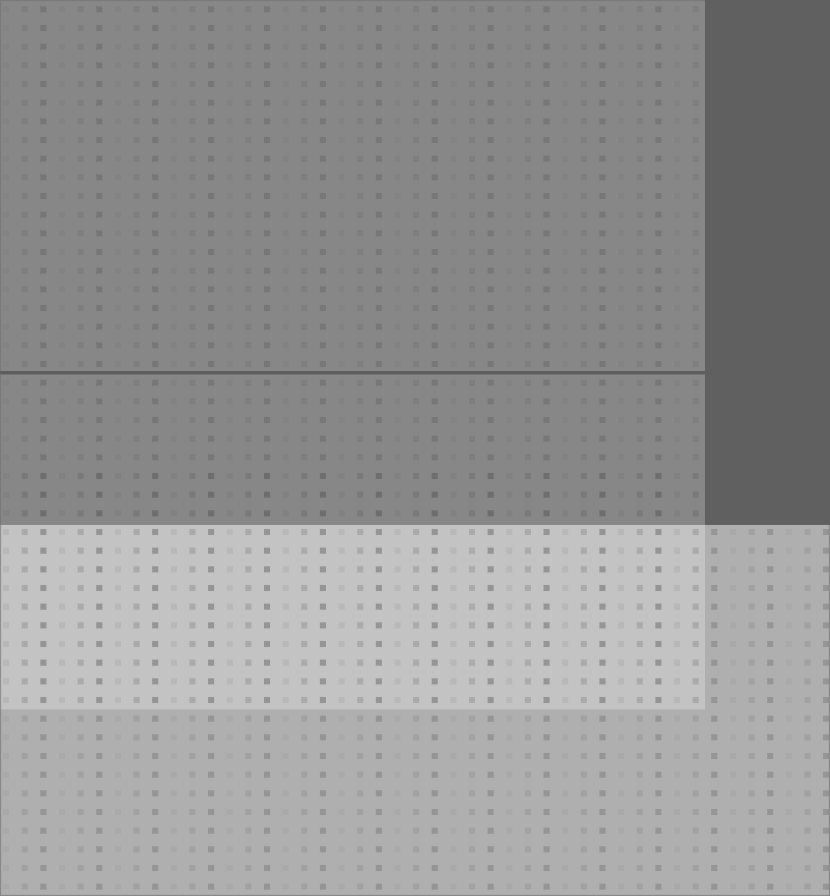
A Shadertoy shader for this background:

```glsl
// Layout, in units of the canvas height
const float WALL_RIGHT = 0.7868;
const float FLOOR_TOP = 0.4141;
const float BAND_BOTTOM = 0.2083;
const float RAIL_Y = 0.5840;
const float RAIL_HALF = 0.0019;
const float BORDER_WIDTH = 0.0013;

// Dot grid
const vec2 DOT_PITCH = vec2(0.0208, 0.020833);
const vec2 FIRST_DOT = vec2(0.0068, 0.010417);
const float DOT_HALF = 0.0034;
const float DEEP_ROWS_TOP = 0.479;
const vec3 COLUMN_WEIGHTS = vec3(0.25, 0.55, 1.0);

// Greys
const float WALL_GREY = 0.530;
const float PANEL_GREY = 0.378;
const float FLOOR_GREY = 0.688;
const float BAND_GREY = 0.766;
const float RAIL_GREY = 0.365;
const float BORDER_GREY = 0.440;
const float BORDER_OPACITY = 0.6;

// How far the strongest dots darken each surface
const float WALL_DOT = 0.062;
const float DEEP_WALL_DOT = 0.100;
const float FLOOR_DOT = 0.105;
const float BAND_DOT = 0.180;

float pixelSize;

// Soft step: 0 below the edge, 1 above it
float above(float value, float edge) {
    return clamp((value - edge) / pixelSize + 0.5, 0.0, 1.0);
}

// Square dots whose strength cycles over three columns
float dotGrid(vec2 p) {
    vec2 cell = (p - FIRST_DOT) / DOT_PITCH;
    vec2 nearest = floor(cell + 0.5);
    vec2 offset = abs(cell - nearest) * DOT_PITCH;
    float inside = 1.0 - above(max(offset.x, offset.y), DOT_HALF);
    int column = int(mod(nearest.x + 0.5, 3.0));
    return inside * COLUMN_WEIGHTS[column];
}

void mainImage(out vec4 fragColor, in vec2 fragCoord) {
    pixelSize = 1.0 / iResolution.y;
    vec2 p = fragCoord * pixelSize;
    vec2 canvas = iResolution.xy * pixelSize;

    // Region masks
    float right = above(p.x, WALL_RIGHT);
    float upper = above(p.y, FLOOR_TOP);
    float band = above(p.y, BAND_BOTTOM) * (1.0 - right);

    // Flat surfaces
    float lowerGrey = mix(FLOOR_GREY, BAND_GREY, band);
    float upperGrey = mix(WALL_GREY, PANEL_GREY, right);
    float grey = mix(lowerGrey, upperGrey, upper);

    // Dots, absent from the dark panel
    float wallDot = mix(DEEP_WALL_DOT, WALL_DOT, above(p.y, DEEP_ROWS_TOP));
    float lowerDot = mix(FLOOR_DOT, BAND_DOT, band);
    float dotDepth = mix(lowerDot, wallDot * (1.0 - right), upper);
    grey -= dotGrid(p) * dotDepth;

    // Horizontal rail across the wall
    float rail = 1.0 - above(abs(p.y - RAIL_Y), RAIL_HALF);
    grey = mix(grey, RAIL_GREY, rail * (1.0 - right));

    // Thin border, never lighter than the surface below it
    vec2 margin = min(p, canvas - p);
    float border = 1.0 - above(min(margin.x, margin.y), BORDER_WIDTH);
    grey = mix(grey, min(grey, BORDER_GREY), border * BORDER_OPACITY);

    fragColor = vec4(vec3(grey), 1.0);
}
```
